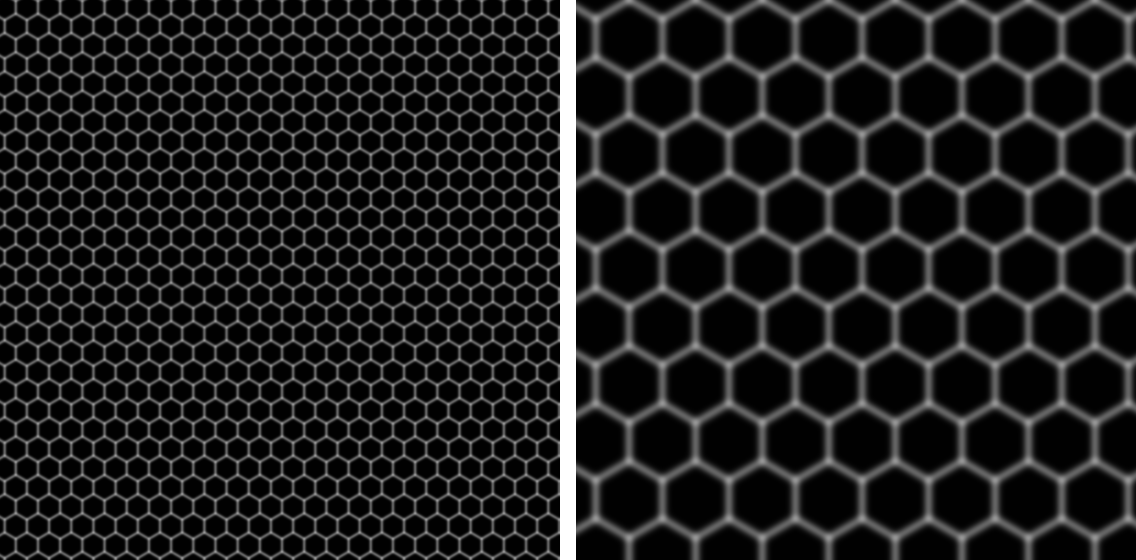
Left, the full canvas; right, a detail of the centre.
Reproduce this pattern procedurally as a WebGL 1 fragment shader.

```glsl
precision highp float;

// A honeycomb of pointy-top hexagons: soft grey walls on black.
// Each pixel is folded into its nearest cell, then the blurred walls around
// that cell are summed, so the three-way joints glow brighter than the walls.

uniform vec2 u_resolution;

#define CELLS_ACROSS 25.24              // cell widths per canvas width
#define CELL_ANCHOR vec2(0.0480, 0.9870) // centre of one cell, canvas units
#define WALL_BLUR 0.054                 // Gaussian sigma, in cell widths
#define WALL_LEVEL 0.39                 // brightness along a wall
#define WALL_TINT vec3(1.0)
#define BACKGROUND vec3(0.002)

const float SQRT3 = 1.7320508;
const float HALF_WALL = 0.5 / SQRT3;    // half the length of a hexagon side

// Offset from the nearest hexagon centre; cells are one unit wide.
vec2 hexLocal(vec2 p) {
  vec2 period = vec2(1.0, SQRT3);
  vec2 evenRow = mod(p + 0.5 * period, period) - 0.5 * period;
  vec2 oddRow = mod(p, period) - 0.5 * period;
  return dot(evenRow, evenRow) < dot(oddRow, oddRow) ? evenRow : oddRow;
}

// Blurred thin wall: Gaussian across, smooth cutoff at its end.
float blurredWall(float across, float insideEnd) {
  float a = across / WALL_BLUR;
  return exp(-0.5 * a * a) / (1.0 + exp(-1.7 * insideEnd / WALL_BLUR));
}

// Sum of the six sides and the six walls leaving the corners.
float honeycomb(vec2 q) {
  float sum = 0.0;
  for (int i = 0; i < 6; i++) {
    float angle = radians(60.0 * float(i));
    vec2 normal = vec2(cos(angle), sin(angle));
    vec2 tangent = vec2(-normal.y, normal.x);
    sum += blurredWall(0.5 - dot(q, normal), HALF_WALL - abs(dot(q, tangent)));

    vec2 corner = 0.5 * (SQRT3 * normal + tangent);
    vec2 side = vec2(-corner.y, corner.x);
    sum += blurredWall(dot(q, side), dot(q, corner) - 2.0 * HALF_WALL);
  }
  return sum;
}

void main() {
  vec2 uv = gl_FragCoord.xy / u_resolution;
  vec2 q = hexLocal((uv - CELL_ANCHOR) * CELLS_ACROSS);
  vec3 color = BACKGROUND + WALL_TINT * WALL_LEVEL * honeycomb(q);
  gl_FragColor = vec4(color, 1.0);
}
```
